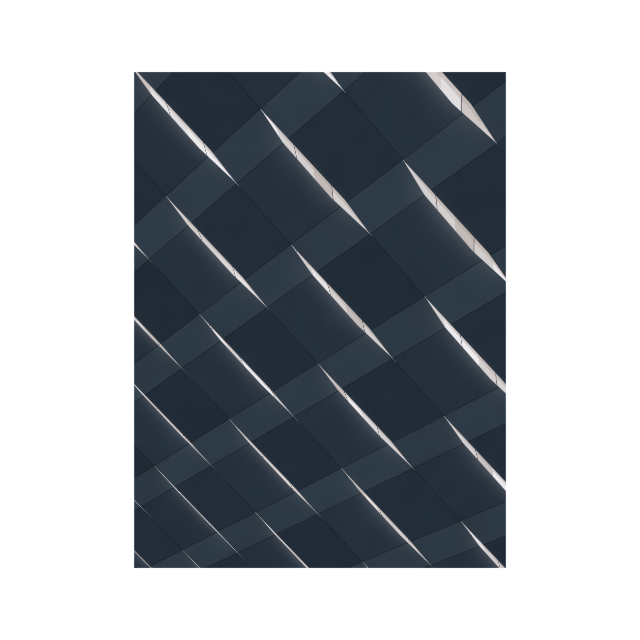
Write a Shadertoy shader that draws this pattern.

```glsl
// A dark clad facade seen at a slant, pierced by bright tapering slits, on a white mount.
// An inverse perspective maps the canvas to a lattice; diagonal coordinates on it
// give the panel seams and place one slit on every second stretch of each seam.

const vec2 FRAME_HALF = vec2(0.2904, 0.3874);
const vec2 LATTICE_ORIGIN = vec2(0.2591, 0.3060);  // measured from the upper left
const vec2 COLUMN_STEP = vec2(0.1810, 0.0637);
const vec2 ROW_STEP = vec2(0.0723, 0.2161);
const vec2 SHRINK = vec2(-0.032, 0.064);           // perspective per column and row
const float OVERLAP = 0.32;                        // slits run past the next row by this
const float SLIT_LENGTH = 1.0 + OVERLAP;
const float BULGE_LEFT = 0.078;
const float BULGE_RIGHT = 0.050;
const float SEAM_HALF_WIDTH = 0.0005;
const float GLOW_FALLOFF = 9.0;

const vec3 MOUNT = vec3(1.0);
const vec3 PANEL_DARK = vec3(0.130, 0.172, 0.218);
const vec3 PANEL_MID = vec3(0.143, 0.187, 0.234);
const vec3 PANEL_LIGHT = vec3(0.176, 0.224, 0.267);
const vec3 SEAM = vec3(0.085, 0.115, 0.150);
const vec3 GLOW = vec3(0.50, 0.50, 0.52);
const vec3 REVEAL = vec3(0.83, 0.81, 0.81);
const vec3 REVEAL_TAN = vec3(0.68, 0.62, 0.59);
const vec3 REVEAL_BRIGHT = vec3(0.93, 0.92, 0.93);

float hash(vec2 p) {
    vec3 q = fract(vec3(p.xyx) * 0.1031);
    q += dot(q, q.yzx + 33.33);
    return fract((q.x + q.y) * q.z);
}

float cornerSlope(vec2 corner, vec2 offset) {
    float angle = 6.2832 * hash(corner);
    return dot(vec2(cos(angle), sin(angle)), offset);
}

float gradientNoise(vec2 p) {
    vec2 c = floor(p), f = p - c;
    vec2 w = f * f * f * (f * (f * 6.0 - 15.0) + 10.0);
    vec2 e = vec2(0.0, 1.0);
    return mix(mix(cornerSlope(c, f), cornerSlope(c + e.yx, f - e.yx), w.x),
               mix(cornerSlope(c + e, f - e), cornerSlope(c + 1.0, f - 1.0), w.x), w.y);
}

vec2 toLattice(vec2 p) {
    mat2 steps = mat2(COLUMN_STEP - SHRINK.x * p, ROW_STEP - SHRINK.y * p);
    return inverse(steps) * (p - LATTICE_ORIGIN);
}

// Coverage of a shape from its signed distance in canvas units.
float cover(float dist, float pixel) {
    return 1.0 - smoothstep(-0.75 * pixel, 0.75 * pixel, dist);
}

// Panel colour: overlap strips are light, panels left of a slit are a little lit.
vec3 panelColour(float s, float t, vec2 p) {
    vec2 panel = vec2(floor(s), floor(t));
    float litSide = mod(panel.x - panel.y, 2.0);
    vec3 colour = fract(s) < OVERLAP ? PANEL_LIGHT : mix(PANEL_DARK, PANEL_MID, litSide);
    float variation = 0.06 * (hash(panel + 40.0) - 0.5);
    return colour * (1.0 + variation + 0.05 * gradientNoise(p * 24.0));
}

// Inside of a slit: slanted facets, a tan shaded rim and fine joints.
vec3 revealColour(float u, float across, vec2 cell, float pixel) {
    float slant = u * 6.0 + across * 0.45 + hash(cell + 7.0);
    float tone = hash(vec2(floor(slant), 3.0) + cell * 5.0);
    vec3 colour = mix(REVEAL, REVEAL_BRIGHT, smoothstep(0.55, 0.9, tone));
    colour = mix(colour, REVEAL_TAN, 0.45 * smoothstep(0.3, 0.0, tone));
    colour = mix(colour, REVEAL_TAN, 0.45 * smoothstep(0.60, 0.75, across));
    float joint = abs(fract(slant * 0.5) - 0.5) * 0.07;
    return mix(colour, SEAM, 0.7 * cover(joint - SEAM_HALF_WIDTH, pixel));
}

void mainImage(out vec4 fragColor, in vec2 fragCoord) {
    vec2 uv = fragCoord / iResolution.xy;
    float pixel = 1.0 / min(iResolution.x, iResolution.y);

    // Diagonals: s runs along the slits, t across them.
    vec2 p = vec2(uv.x, 1.0 - uv.y);
    vec2 lattice = toLattice(p);
    float s = lattice.x + lattice.y;
    float t = lattice.x - lattice.y;
    float slopeS = length(vec2(dFdx(s), dFdy(s)) * iResolution.xy);
    float slopeT = length(vec2(dFdx(t), dFdy(t)) * iResolution.xy);

    vec2 frame = abs(uv - 0.5) - FRAME_HALF;
    float frameDist = max(frame.x, frame.y);
    fragColor = vec4(MOUNT, 1.0);
    if (frameDist > pixel) return;

    // Nearest slit: starts alternate from line to line.
    float line = round(t);
    float start = line + 2.0 * floor((s - line) * 0.5);
    vec2 cell = 0.5 * vec2(start + line, start - line);
    float u = (s - start) / SLIT_LENGTH;
    float side = t - line;
    float opening = max(0.2, 0.73 + 0.12 * cell.x - 0.13 * cell.y);
    opening *= 0.92 + 0.16 * hash(cell + 20.0);
    float left = opening * BULGE_LEFT * min(1.0, min(u / 0.24, (1.0 - u) / 0.32));
    float right = opening * BULGE_RIGHT * min(u / 0.74, (1.0 - u) / 0.26);
    float slitDist = max(-side - left, side - right) / slopeT;

    // Panels, spilled light, seams, then the slit itself.
    vec3 colour = panelColour(s, t, p);
    float spill = sin(3.1416 * clamp(u, 0.0, 1.0));
    float reach = side < 0.0 ? GLOW_FALLOFF : 4.0 * GLOW_FALLOFF;
    float strength = side < 0.0 ? 0.42 : 0.12;
    colour = mix(colour, GLOW, strength * spill * exp(-reach * max(slitDist * slopeT, 0.0)));
    float f = fract(s);
    float seamS = min(min(f, 1.0 - f), abs(f - OVERLAP)) / slopeS;
    float seamDist = min(seamS, abs(side) / slopeT) - SEAM_HALF_WIDTH;
    colour = mix(colour, SEAM, 0.75 * cover(seamDist, pixel));
    float across = clamp((side + left) / max(left + right, 0.001), 0.0, 1.0);
    colour = mix(colour, revealColour(u, across, cell, pixel), cover(slitDist, pixel));

    fragColor.rgb = mix(MOUNT, colour, cover(frameDist, pixel));
}
```
